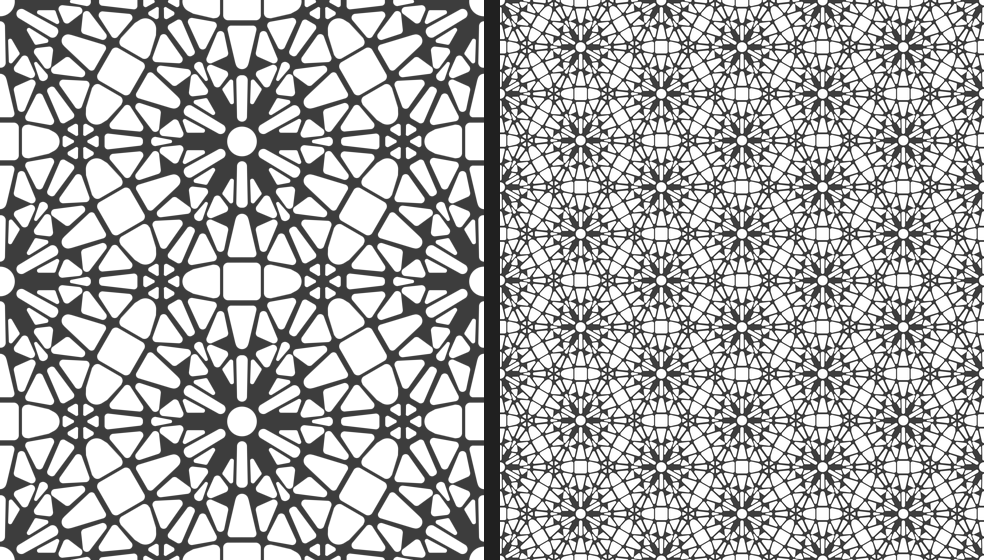
Left: one tile. Right: repeated 3 by 3.
Write a Shadertoy shader that draws this pattern.

```glsl
// Pierced lattice of twelve-spoked rosettes on a hexagonal grid.
// Each point is folded into one 30-60-90 wedge (rosette centre, edge midpoint,
// star centre); rounded holes are cut there as signed distances.

const vec3 LATTICE_COLOR = vec3(0.24);
const vec3 HOLE_COLOR = vec3(1.0);
const vec2 REPEATS = vec2(1.0, 2.0);    // rectangular cells, two rosettes each
const float HALF_STEP = 192.0;          // rosette centre to edge midpoint
const float GROW = 0.85;                // widens every hole, thins the bars
const float CORNER = 4.5;               // rounding of the triangular holes
const vec2 PHASE = vec2(0.0, 2.0);      // shift of the whole lattice
const float EDGE = 0.75;                // edge softness in pixels
const float PI = 3.14159265;

// Rounded trapezoid along x; a and b hold (position, half width) of its ends.
float taper(vec2 p, vec2 a, vec2 b, float ra, float rb) {
    p.y = abs(p.y);
    a += vec2(ra, -ra);
    b -= vec2(rb);
    vec2 e = b - a, w = p - a;
    float side = length(w - e * clamp(dot(w, e) / dot(e, e), 0.0, 1.0));
    float endA = length(vec2(w.x, max(w.y, 0.0)));
    float endB = length(vec2(p.x - b.x, max(p.y - b.y, 0.0)));
    float d = min(side, min(endA, endB));
    bool inside = w.x > 0.0 && p.x < b.x && e.x * w.y < e.y * w.x;
    return (inside ? -d : d) - mix(ra, rb, clamp(w.x / e.x, 0.0, 1.0));
}

float cross2(vec2 a, vec2 b) { return a.x * b.y - a.y * b.x; }

// Squared distance to an edge, and the signed side of it.
vec2 edgeInfo(vec2 p, vec2 a, vec2 b, float turn) {
    vec2 e = b - a, w = p - a;
    vec2 n = w - e * clamp(dot(w, e) / dot(e, e), 0.0, 1.0);
    return vec2(dot(n, n), turn * cross2(w, e));
}

// Triangle whose rounded tips reach the points a, b, c.
float roundTriangle(vec2 p, vec2 a, vec2 b, vec2 c, float r) {
    vec2 m = (a + b + c) / 3.0;
    a += normalize(m - a) * r;
    b += normalize(m - b) * r;
    c += normalize(m - c) * r;
    float turn = sign(cross2(b - a, a - c));
    vec2 d = min(min(edgeInfo(p, a, b, turn), edgeInfo(p, b, c, turn)),
                 edgeInfo(p, c, a, turn));
    return -sqrt(d.x) * sign(d.y) - r;
}

// Offset from the nearest rosette centre, folded to 0..30 degrees.
vec2 foldToWedge(vec2 p, vec2 cell) {
    vec2 a = p - cell * floor(p / cell + 0.5);
    vec2 b = p - cell * (floor(p / cell) + 0.5);
    vec2 c = dot(a, a) < dot(b, b) ? a : b;
    float angle = atan(abs(c.x), abs(c.y));
    angle = abs(mod(angle + PI / 6.0, PI / 3.0) - PI / 6.0);
    return length(c) * vec2(cos(angle), sin(angle));
}

// Distance to the nearest hole; q.x runs towards the edge midpoint.
float holes(vec2 q) {
    vec2 star = HALF_STEP * vec2(1.0, tan(PI / 6.0));
    vec2 axis = normalize(star);
    vec2 s = vec2(dot(q, axis), cross2(axis, q));
    vec2 mid = vec2(q.y, q.x - HALF_STEP);

    // Rosette eye, spoke slot and petal
    float d = length(q) - 19.5;
    d = min(d, taper(q, vec2(28, 6), vec2(90, 7), 6.0, 6.0));
    d = min(d, taper(q, vec2(100, 8), vec2(158, 19), 8.0, 4.0));

    // Square at the edge midpoint and the petals beside it
    d = min(d, taper(mid, vec2(-25, 25), vec2(25, 25), 6.0, 6.0));
    d = min(d, taper(mid, vec2(31, 22), vec2(81, 14), 6.0, 14.0));

    // Drop and slot on the line to the star
    d = min(d, taper(s, vec2(97, 1.5), vec2(124, 5.5), 1.5, 5.0));
    d = min(d, taper(s, vec2(137, 5), vec2(188, 10), 4.0, 4.0));

    // Six small holes of the star
    vec2 tip = vec2(10, 1.5), base = vec2(24, 7);
    d = min(d, taper(vec2(star.y - q.y, mid.y), tip, base, 1.5, 2.5));
    d = min(d, taper(vec2(length(star) - s.x, s.y), tip, base, 1.5, 2.5));

    // Triangles filling the wedge, from the rosette outwards
    d = min(d, roundTriangle(q, vec2(52, 13.5), vec2(72, 26), vec2(84, 14.5), 2.0));
    d = min(d, roundTriangle(q, vec2(75, 34), vec2(103, 46), vec2(93, 20), CORNER));
    d = min(d, roundTriangle(q, vec2(109, 46.5), vec2(118.5, 20.5), vec2(150.5, 29), CORNER));
    d = min(d, roundTriangle(q, vec2(127, 54), vec2(167, 72.5), vec2(161, 36), CORNER));
    return d - GROW;
}

void mainImage(out vec4 fragColor, in vec2 fragCoord) {
    vec2 cell = 2.0 * HALF_STEP * vec2(sqrt(3.0), 1.0);
    vec2 canvas = cell * REPEATS;
    vec2 p = fragCoord / iResolution.xy * canvas + PHASE;
    float soft = EDGE * canvas.y / iResolution.y;
    float d = holes(foldToWedge(p, cell));
    float cover = smoothstep(-soft, soft, d);
    fragColor = vec4(mix(HOLE_COLOR, LATTICE_COLOR, cover), 1.0);
}
```
